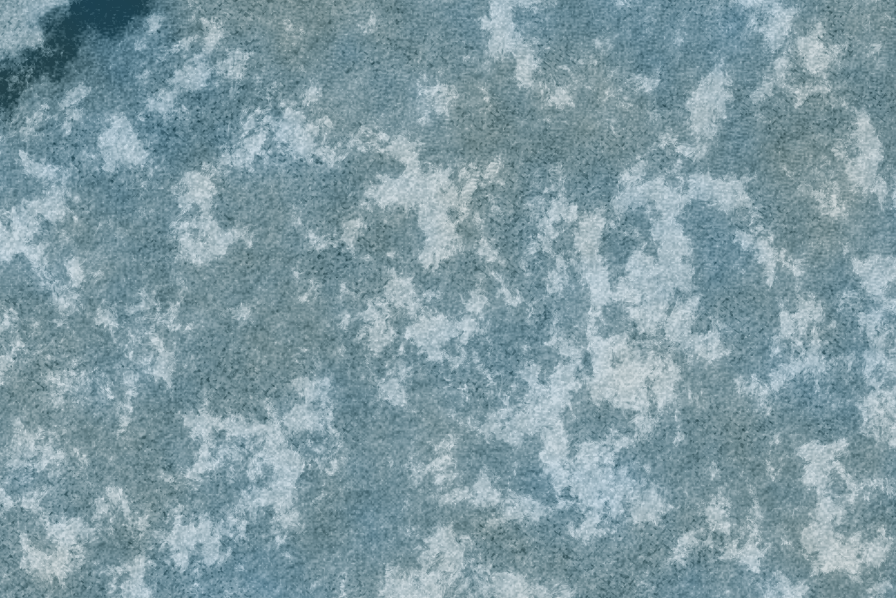
Reproduce this texture procedurally as a Shadertoy shader.

```glsl
const vec3 DEEP = vec3(0.13, 0.26, 0.30);
const vec3 SLATE = vec3(0.40, 0.525, 0.568);
const vec3 PALE = vec3(0.74, 0.805, 0.835);
const vec3 RUST_SHIFT = vec3(0.035, 0.0, -0.035);
const float STONE_TONE = 0.432;
const float LICHEN_SCALE = 14.0;
const float LICHEN_LEVEL = 0.57;
const float LICHEN_EDGE = 0.055;
const float LICHEN_GAIN = 0.16;
const float VEIN_SCALE = 6.5;
const float VEIN_GAIN = 0.13;
const float HAZE_GAIN = 0.085;
const float GRAIN_GAIN = 0.25;
const float RELIEF_SCALE = 13.0;
const float RELIEF_GAIN = 0.65;
const float RELIEF_STEP = 0.005;
const float PIT_DEPTH = 0.15;
const vec2 CREVICE_POINT = vec2(0.0, 0.845);
const vec2 CREVICE_NORMAL = vec2(0.70, -0.714);
const mat2 OCTAVE_TURN = mat2(0.8, 0.6, -0.6, 0.8);

float hash(vec2 p) {
    return fract(sin(dot(p, vec2(127.1, 311.7))) * 43758.5);
}

float noise(vec2 p) {
    vec2 cell = floor(p);
    vec2 f = fract(p);
    f = f * f * (3.0 - 2.0 * f);
    float low = mix(hash(cell), hash(cell + vec2(1.0, 0.0)), f.x);
    float high = mix(hash(cell + vec2(0.0, 1.0)), hash(cell + 1.0), f.x);
    return mix(low, high, f.y);
}

// Normalised fractal sum, turned between octaves to hide the lattice
float fbm(vec2 p, int octaves, float gain) {
    float sum = 0.0, total = 0.0, weight = 1.0;
    for (int i = 0; i < octaves; i++) {
        sum += weight * noise(p);
        total += weight;
        weight *= gain;
        p = OCTAVE_TURN * p * 2.03 + 17.3;
    }
    return sum / total;
}

float relief(vec2 p) {
    return fbm(p * RELIEF_SCALE + 41.0, 5, 0.7);
}

vec3 stoneRamp(float tone) {
    vec3 dark = mix(DEEP, SLATE, clamp((tone - DEEP.r) / (SLATE.r - DEEP.r), 0.0, 1.0));
    return mix(dark, PALE, clamp((tone - SLATE.r) / (PALE.r - SLATE.r), 0.0, 1.15));
}

void mainImage(out vec4 fragColor, in vec2 fragCoord) {
    vec2 p = fragCoord / iResolution.y;

    // Crevice and shaded hollow in the upper left
    vec2 ragged = vec2(fbm(p * 9.0 + 3.0, 5, 0.6), fbm(p * 9.0 + 71.0, 5, 0.6)) - 0.5;
    float crevice = dot(p + 0.16 * ragged - CREVICE_POINT, CREVICE_NORMAL);
    float core = smoothstep(-0.035, -0.005, crevice) * (1.0 - smoothstep(0.01, 0.07, crevice));
    float ledge = 1.0 - smoothstep(-0.04, -0.025, crevice);
    float hollow = 1.0 - smoothstep(0.02, 0.30, length((p + 0.2 * ragged - vec2(0.14, 0.95)) * vec2(0.75, 1.0)));

    // Ragged pale crust, gathered along veins and denser in some regions
    vec2 warped = p + 0.05 * ragged;
    float region = noise(p * 2.3 + 8.0) - 0.5;
    float vein = 1.0 - 4.0 * abs(fbm(warped * VEIN_SCALE + 60.0, 4, 0.55) - 0.5);
    float crust = fbm(warped * vec2(1.08, 0.94) * LICHEN_SCALE + 5.0, 6, 0.72);
    crust += VEIN_GAIN * (vein - 0.62) + 0.08 * region - 0.13 * hollow;
    float lichen = smoothstep(LICHEN_LEVEL - LICHEN_EDGE, LICHEN_LEVEL + LICHEN_EDGE, crust);
    float haze = smoothstep(0.38, 0.66, crust);
    float wear = 0.6 + 0.8 * fbm(p * 40.0 + 29.0, 3, 0.7);

    // Surface light, mottling and grain
    float slope = relief(p) - relief(p + RELIEF_STEP * vec2(-0.6, 0.8));
    float mottle = fbm(p * 12.0 + 90.0, 5, 0.7) - 0.5;
    float grain = 0.65 * noise(p * 330.0) + 0.35 * noise(OCTAVE_TURN * p * 190.0) - 0.5;
    float cluster = smoothstep(0.35, 0.65, fbm(p * 11.0 + 120.0, 4, 0.65));
    float pits = cluster * smoothstep(0.60, 0.95, noise(OCTAVE_TURN * p * 240.0 + 13.0));
    float flecks = smoothstep(0.75, 0.97, noise(p * 260.0 + 57.0));

    float tone = STONE_TONE + HAZE_GAIN * haze + LICHEN_GAIN * lichen * wear;
    tone += RELIEF_GAIN * slope + 0.17 * mottle + GRAIN_GAIN * grain;
    tone += 0.10 * flecks - PIT_DEPTH * pits * (1.0 - 0.6 * lichen);
    tone += 0.17 * ledge - 0.25 * core - 0.09 * hollow;

    vec3 color = stoneRamp(tone);
    color += RUST_SHIFT * (fbm(p * 5.0 + 33.0, 4, 0.6) - 0.5) * 2.0;
    fragColor = vec4(clamp(color, 0.0, 1.0), 1.0);
}
```
